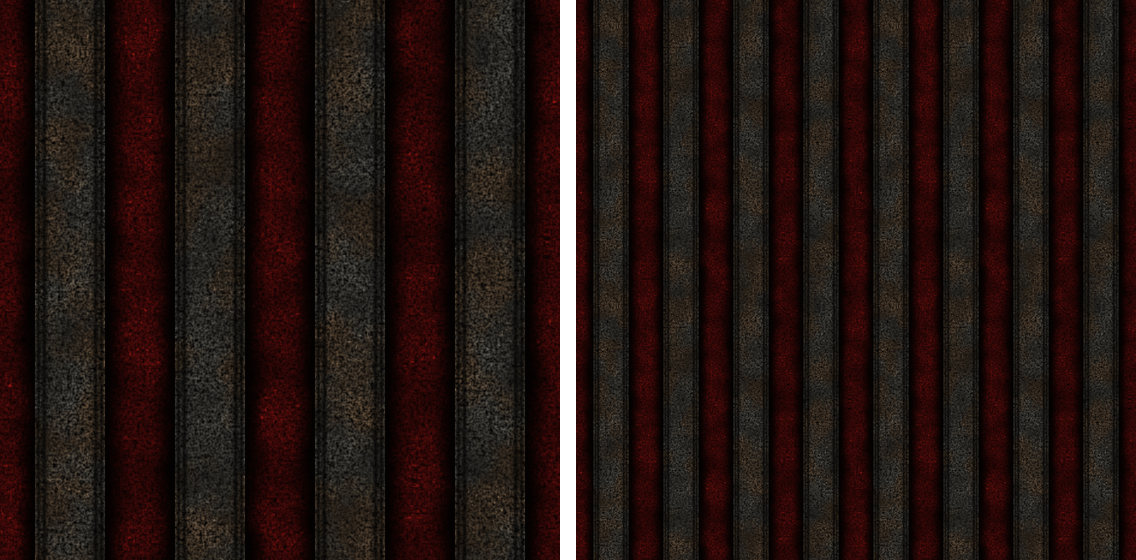
Left, the tile; right, the same tile 2 across and 2 down.
Write a WebGL 2 fragment shader that draws this pattern.

```glsl
#version 300 es
precision highp float;

uniform vec2 u_resolution;
out vec4 fragColor;

const float STRIPES = 4.0;
const float HALF_STONE = 0.25;   // half the stone band, in stripe periods
const vec3 STONE = vec3(0.168, 0.150, 0.127);
const vec3 WARM = vec3(1.10, 0.98, 0.86);
const vec3 COOL = vec3(0.92, 1.01, 1.10);
const vec3 RED = vec3(0.172, 0.023, 0.021);
const vec3 EMBER = vec3(0.30, 0.045, 0.025);
const vec3 SHADOW = vec3(0.012, 0.004, 0.003);

uint scramble(uint n) {
    n = (n ^ (n >> 16)) * 0x7feb352du;
    n = (n ^ (n >> 15)) * 0x846ca68bu;
    return n ^ (n >> 16);
}

// Unit gradient of a lattice point, wrapped to the period
vec2 gradient(vec2 cell, vec2 period, float seed) {
    uvec2 c = uvec2(mod(cell, period));
    uint h = scramble(c.x + scramble(c.y + scramble(uint(seed))));
    float angle = float(h & 0xffffu) * 6.28319 / 65536.0;
    return vec2(cos(angle), sin(angle));
}

// Tiling gradient noise, roughly -0.7 to 0.7
float noise(vec2 uv, vec2 period, float seed) {
    vec2 p = uv * period;
    vec2 i = floor(p);
    vec2 f = p - i;
    vec2 w = f * f * f * (f * (f * 6.0 - 15.0) + 10.0);
    vec2 o = vec2(0.0, 1.0);
    float a = dot(gradient(i, period, seed), f);
    float b = dot(gradient(i + o.yx, period, seed), f - o.yx);
    float c = dot(gradient(i + o.xy, period, seed), f - o.xy);
    float d = dot(gradient(i + o.yy, period, seed), f - o.yy);
    return mix(mix(a, b, w.x), mix(c, d, w.x), w.y);
}

float fbm(vec2 uv, float period, float seed) {
    float sum = 0.0;
    float gain = 1.0;
    for (int k = 0; k < 4; k++) {
        sum += gain * noise(uv, vec2(period), seed + float(k));
        period *= 2.0;
        gain *= 0.6;
    }
    return sum;
}

// Fine gritty surface
float grain(vec2 uv, float seed) {
    return noise(uv, vec2(233.0), seed) * 1.1
         + noise(uv, vec2(127.0), seed + 1.0) * 0.75;
}

// Soft line at a given depth from the band edge
float groove(float depth, float at, float width) {
    float t = (depth - at) / width;
    return exp(-t * t);
}

vec3 stoneColor(vec2 uv, float depth) {
    float patches = fbm(uv, 9.0, 11.0);
    float tint = smoothstep(-0.4, 0.4, fbm(uv, 7.0, 23.0));
    float tone = 1.0 + 0.35 * patches;
    tone *= max(0.12, 1.0 + grain(uv, 31.0) * (1.0 + 0.5 * patches));
    // Pale chips and dark pits
    float chips = noise(uv, vec2(150.0), 41.0);
    float clusters = smoothstep(-0.1, 0.5, fbm(uv, 12.0, 47.0));
    tone += 1.1 * clusters * smoothstep(0.22, 0.55, chips);
    tone *= 1.0 - 0.55 * smoothstep(0.25, 0.55, noise(uv, vec2(85.0), 53.0));
    // Paired grooves along the border
    tone *= 1.0 - 0.55 * groove(depth, 0.025, 0.010);
    tone *= 1.0 - 0.60 * groove(depth, 0.067, 0.014);
    tone *= mix(0.78, 1.0, smoothstep(0.06, 0.12, depth));
    tone *= 1.0 + 0.35 * groove(depth, 0.004, 0.007);
    return STONE * mix(COOL, WARM, tint) * tone;
}

vec3 redColor(vec2 uv, float depth) {
    float patches = fbm(uv, 10.0, 61.0);
    float glow = smoothstep(0.0, 0.19, depth + 0.025 * patches);
    float tone = (1.0 + 0.45 * patches) * max(0.2, 1.0 + 0.9 * grain(uv, 71.0));
    // Bright flecks, dark spots and short level scratches
    float flecks = smoothstep(0.28, 0.58, noise(uv, vec2(140.0), 79.0));
    flecks *= smoothstep(-0.1, 0.6, patches + 0.2);
    float spots = smoothstep(0.38, 0.55, noise(uv, vec2(60.0), 83.0));
    float scratches = smoothstep(0.40, 0.55, noise(uv, vec2(32.0, 150.0), 89.0));
    tone *= (1.0 - 0.6 * spots) * (1.0 - 0.45 * scratches);
    return SHADOW + glow * (RED * tone + EMBER * flecks);
}

void main() {
    vec2 uv = gl_FragCoord.xy / u_resolution;
    float depth = HALF_STONE - abs(fract(uv.x * STRIPES) - 0.5);
    float soft = 0.7 * STRIPES / u_resolution.x;
    float stoneMask = smoothstep(-soft, soft, depth);

    vec3 color = mix(redColor(uv, -depth), stoneColor(uv, depth), stoneMask);
    fragColor = vec4(clamp(color, 0.0, 1.0), 1.0);
}
```
